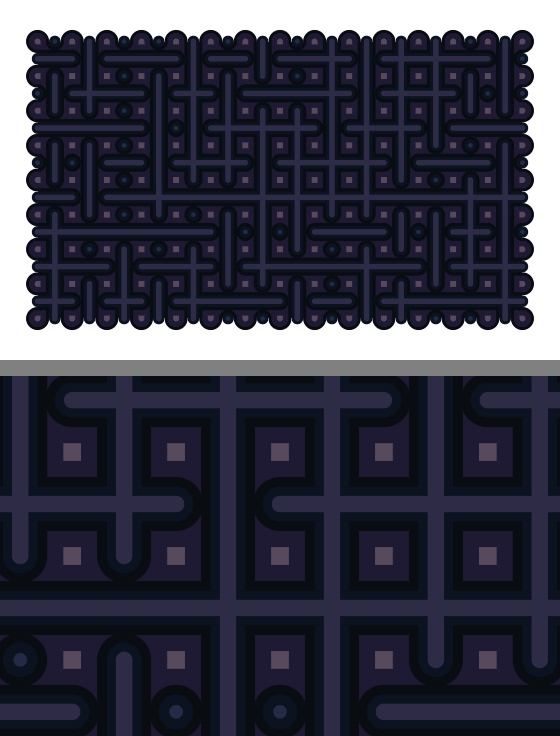
Top, the full canvas; bottom, a detail of the centre.
Reproduce this pattern procedurally as a Shadertoy shader.

```glsl
// Draws a dark panel of outlined Truchet bars, crossings and dots with a scalloped rim on white.

const vec2 GRID = vec2(14.0, 8.0); // tiles across and up

float hash(vec2 cell) {
    return fract(sin(dot(cell, vec2(127.1, 311.7))) * 43758.5453);
}

// Distance to the bars of one tile: horizontal, vertical or both.
float tileBars(vec2 q, vec2 cell) {
    float kind = floor(3.0 * hash(cell + 2.0));
    vec2 a = abs(q);
    float across = length(vec2(max(a.x - 0.5, 0.0), a.y));
    float upright = length(vec2(a.x, max(a.y - 0.5, 0.0)));
    if (kind < 0.5) return across;
    if (kind < 1.5) return upright;
    return min(across, upright);
}

// Bars of the tile and its neighbours, so that round caps cross tile edges.
float barDistance(vec2 p, vec2 cell) {
    float d = 9.0;
    for (int y = -1; y <= 1; y++) {
        for (int x = -1; x <= 1; x++) {
            vec2 near = clamp(cell + vec2(x, y), vec2(0.0), GRID - 1.0);
            d = min(d, tileBars(p - near - 0.5, near));
        }
    }
    return d;
}

void mainImage(out vec4 fragColor, in vec2 fragCoord) {
    float tileSize = 0.0962 * iResolution.y;
    float soft = 0.6 / tileSize;
    vec2 p = (fragCoord - 0.5 * iResolution.xy) / tileSize + 0.5 * GRID;

    // Points beyond the grid belong to the closest rim tile.
    vec2 cell = clamp(floor(p), vec2(0.0), GRID - 1.0);
    vec2 a = abs(p - cell - 0.5);
    vec2 c = a - 0.5;

    float bar = barDistance(p, cell);
    float knob = min(length(a - vec2(0.5, 0.0)), length(a - vec2(0.0, 0.5)));
    float corner = length(c);
    float ridge = min(bar, knob);

    // Scalloped silhouette: the grid plus discs on its rim.
    vec2 rim = abs(p - 0.5 * GRID) - 0.5 * GRID;
    float panel = min(max(rim.x, rim.y), min(corner - 0.333, knob - 0.167));

    // Corner studs are square inside the grid and round beyond it.
    float stud = max(c.x, c.y) > 0.0 ? corner : max(-c.x, -c.y);

    vec3 outline = vec3(0.035, 0.047, 0.065);
    vec3 navy = vec3(0.045, 0.075, 0.125);
    vec3 ground = vec3(0.12, 0.10, 0.20);
    vec3 core = vec3(0.18, 0.17, 0.28);
    vec3 studColor = vec3(0.34, 0.29, 0.36);

    // Layers from the ground up.
    vec3 color = mix(ground, studColor, smoothstep(soft, -soft, stud - 0.085));
    float outlineEdge = min(ridge - 0.26, -panel - 0.085);
    color = mix(color, outline, smoothstep(soft, -soft, outlineEdge));
    color = mix(color, navy, smoothstep(soft, -soft, ridge - 0.167));
    color = mix(color, vec3(0.14, 0.16, 0.27), smoothstep(soft, -soft, knob - 0.066));
    color = mix(color, core, smoothstep(soft, -soft, bar - 0.079));
    color = mix(color, vec3(1.0), smoothstep(-soft, soft, panel));

    fragColor = vec4(color, 1.0);
}
```
